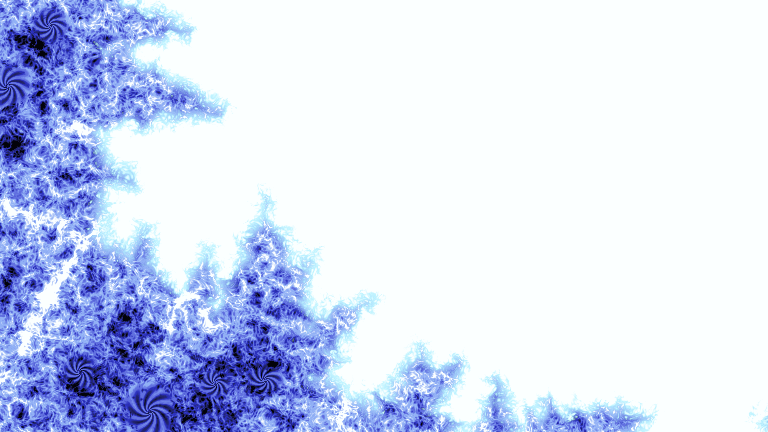
A Shadertoy shader for this background:

```glsl
const vec3 PAPER = vec3(0.985, 1.0, 1.0);
const vec3 FRINGE = vec3(0.72, 0.95, 1.0);
const vec3 LIGHT = vec3(0.57, 0.69, 0.96);
const vec3 MID = vec3(0.38, 0.44, 0.88);
const vec3 BLUE = vec3(0.17, 0.19, 0.74);
const vec3 NAVY = vec3(0.13, 0.14, 0.42);
const vec3 BLACK = vec3(0.01, 0.01, 0.04);

const float TAU = 6.28319;
const float SPIRE_SLOPE = 0.4;
const float DETAIL_SCALE = 16.0;
const float LOBE_SIZE = 0.028;
const float FRAY = 0.065;
const float CONTRAST = 1.5;

// Spires: base xy, tip xy
const vec4 SPIRES[11] = vec4[11](
    vec4(0.185, 0.954, 0.435, 0.926), vec4(0.185, 0.815, 0.505, 0.738),
    vec4(0.162, 0.618, 0.296, 0.583), vec4(0.289, 0.282, 0.340, 0.456),
    vec4(0.440, 0.236, 0.481, 0.421), vec4(0.606, 0.167, 0.613, 0.542),
    vec4(0.602, 0.282, 0.727, 0.403), vec4(0.660, 0.155, 0.847, 0.299),
    vec4(0.926, 0.028, 1.060, 0.153), vec4(1.296, -0.02, 1.505, 0.035),
    vec4(1.852, 0.0, 1.755, 0.037));

// Bright veins: start xy, end xy
const vec4 VEINS[7] = vec4[7](
    vec4(0.231, 0.486, 0.116, 0.317), vec4(0.116, 0.317, 0.012, 0.12),
    vec4(0.0, 0.525, 0.18, 0.46), vec4(0.43, 0.34, 0.51, 0.21),
    vec4(0.815, 0.139, 0.787, 0.0), vec4(0.17, 0.71, 0.29, 0.672),
    vec4(0.43, 0.34, 0.37, 0.17));
const vec2 HUB = vec2(0.116, 0.317);

// Dark pools and spirals: centre xy, radius
const vec3 POOLS[7] = vec3[7](
    vec3(0.09, 0.89, 0.07), vec3(0.02, 0.69, 0.06), vec3(0.21, 0.1, 0.09),
    vec3(0.46, 0.06, 0.12), vec3(0.59, 0.16, 0.07), vec3(0.3, 0.22, 0.06),
    vec3(0.01, 0.32, 0.04));
const vec3 SPIRALS[6] = vec3[6](
    vec3(0.116, 0.94, 0.05), vec3(0.018, 0.8, 0.065), vec3(0.347, 0.046, 0.075),
    vec3(0.185, 0.139, 0.05), vec3(0.613, 0.12, 0.05), vec3(0.498, 0.113, 0.04));

vec2 gradientAt(vec2 cell) {
    float angle = TAU * fract(sin(dot(cell, vec2(127.1, 311.7))) * 43758.5);
    return vec2(cos(angle), sin(angle));
}

float gradientNoise(vec2 p) {
    vec2 i = floor(p), f = p - i;
    vec2 u = f * f * f * (f * (f * 6.0 - 15.0) + 10.0), e = vec2(1.0, 0.0);
    float low = mix(dot(gradientAt(i), f), dot(gradientAt(i + e), f - e), u.x);
    float high = mix(dot(gradientAt(i + e.yx), f - e.yx), dot(gradientAt(i + 1.0), f - 1.0), u.x);
    return mix(low, high, u.y);
}

// Branching ridges, about 0 to 1
float filigree(vec2 p) {
    float sum = 0.0, weight = 0.3;
    p *= DETAIL_SCALE;
    for (int i = 0; i < 4; i++) {
        sum += weight * (1.0 - 2.2 * abs(gradientNoise(p)));
        p = mat2(1.6, 1.2, -1.2, 1.6) * p + 7.3;
        weight *= 0.92;
    }
    return sum;
}

float segmentDistance(vec2 p, vec4 s) {
    vec2 q = p - s.xy, axis = s.zw - s.xy;
    return length(q - axis * clamp(dot(q, axis) / dot(axis, axis), 0.0, 1.0));
}

// Tapered fir with toothed sides
float spireDistance(vec2 p, vec4 s) {
    vec2 q = p - s.xy, axis = s.zw - s.xy;
    float len = length(axis), t = dot(q, axis) / (len * len);
    float along = clamp(t, 0.0, 1.0);
    float side = abs(q.x * axis.y - q.y * axis.x) / len;
    float tooth = mix(0.75, 1.2, abs(2.0 * fract(t * 4.0) - 1.0));
    return length(vec2(side, (t - along) * len)) - SPIRE_SLOPE * len * (1.0 - along) * tooth;
}

float massDistance(vec2 p) {
    float d = min(p.x - 0.24, dot(p - vec2(0.22, 0.47), normalize(vec2(0.66, 1.0))));
    for (int i = 0; i < 11; i++) d = min(d, spireDistance(p, SPIRES[i]));
    // Row of firs shrinking to the right
    for (int i = 0; i < 6; i++) {
        float x = 1.447 - 0.474 * pow(0.63, float(i));
        float tip = 0.201 * pow(0.58, float(i));
        d = min(d, spireDistance(p, vec4(x, -0.2 * tip, x, tip)));
    }
    return d;
}

vec3 inkRamp(float v) {
    vec3 c = mix(BLACK, NAVY, smoothstep(0.02, 0.2, v));
    c = mix(c, BLUE, smoothstep(0.2, 0.38, v));
    c = mix(c, MID, smoothstep(0.38, 0.58, v));
    c = mix(c, LIGHT, smoothstep(0.62, 0.85, v));
    return mix(c, PAPER, smoothstep(0.9, 1.25, v));
}

void mainImage(out vec4 fragColor, in vec2 fragCoord) {
    vec2 p = fragCoord / iResolution.y;
    vec2 warp = vec2(gradientNoise(p * 24.0), gradientNoise(p * 24.0 + 31.7));
    float ridges = filigree(p + 0.012 * warp);
    float d = massDistance(p + 0.01 * warp);
    d += LOBE_SIZE * gradientNoise(p * 11.0) - FRAY * (ridges - 0.5);

    // Interior brightness
    float tone = 0.58 + CONTRAST * (ridges - 0.5);
    for (int i = 0; i < 7; i++) {
        vec2 q = (p - POOLS[i].xy) / POOLS[i].z;
        tone -= 0.5 * exp(-dot(q, q));
    }
    for (int i = 0; i < 6; i++) {
        vec2 q = (p - SPIRALS[i].xy) / SPIRALS[i].z;
        float r = length(q) + 0.02;
        float arms = 0.38 + 0.32 * sin(9.0 * atan(q.y, q.x) + 7.0 * log(r));
        tone = mix(tone, arms, 0.85 * (1.0 - smoothstep(0.45, 0.85, r + 0.5 * (0.5 - ridges))));
    }
    for (int i = 0; i < 7; i++)
        tone += 0.5 * exp(-segmentDistance(p + 0.018 * warp, VEINS[i]) / 0.011);
    tone += 0.7 * exp(-length(p - HUB) / 0.015);

    // Pale fringe, then open ground
    vec3 color = inkRamp(tone);
    color = mix(color, FRINGE, smoothstep(-0.03, 0.002, d));
    color = mix(color, PAPER, smoothstep(-0.008, 0.016, d));
    fragColor = vec4(color, 1.0);
}
```
